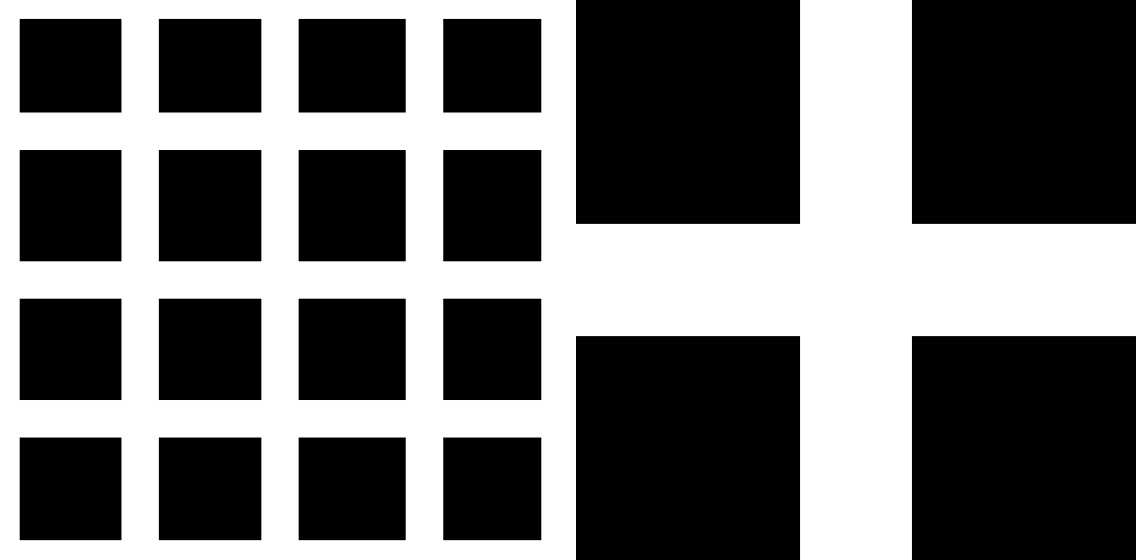
Left, the full canvas; right, a detail of the centre.
A three.js fragment shader for this pattern:

```glsl
varying vec2 vUv;

const vec3 BLOCK_COLOR = vec3(0.0);
const vec3 LINE_COLOR = vec3(1.0);

// Line centres and half widths, slightly uneven; the first line wraps the border
const vec4 COLUMN_CENTERS = vec4(0.0009, 0.2503, 0.5, 0.758);
const vec4 ROW_CENTERS = vec4(0.0008, 0.2522, 0.5, 0.7656);
const vec4 COLUMN_HALF_WIDTHS = vec4(0.0343, 0.0334, 0.0333, 0.0335);
const vec4 ROW_HALF_WIDTHS = vec4(0.0346, 0.0335, 0.0334, 0.0335);

// Signed distance to the nearest line on a wrapping axis, negative inside
float lineDistance(float position, vec4 centers, vec4 halfWidths) {
  vec4 offset = abs(fract(position - centers + 0.5) - 0.5) - halfWidths;
  return min(min(offset.x, offset.y), min(offset.z, offset.w));
}

// Coverage of the shape, softened over one sample width
float coverage(float signedDistance, float sampleWidth) {
  return clamp(0.5 - signedDistance / sampleWidth, 0.0, 1.0);
}

void main() {
  vec2 sampleWidth = max(fwidth(vUv), vec2(0.00001));

  // Vertical and horizontal bars
  float columns = coverage(lineDistance(vUv.x, COLUMN_CENTERS, COLUMN_HALF_WIDTHS), sampleWidth.x);
  float rows = coverage(lineDistance(vUv.y, ROW_CENTERS, ROW_HALF_WIDTHS), sampleWidth.y);

  // Blocks remain where neither bar covers
  float block = (1.0 - columns) * (1.0 - rows);
  gl_FragColor = vec4(mix(LINE_COLOR, BLOCK_COLOR, block), 1.0);
}
```
